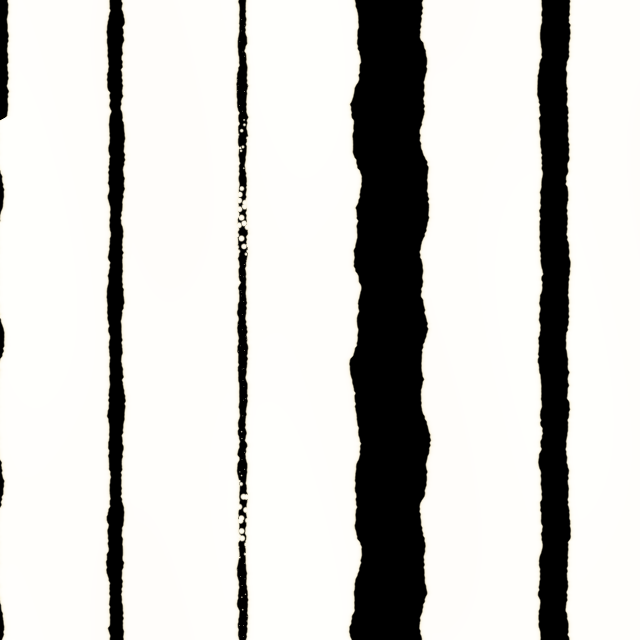
Write a Shadertoy shader that draws this pattern.

```glsl
// Rough black ink stripes of uneven width running down warm white paper.

const vec3 PAPER = vec3(1.0, 1.0, 0.99);
const vec3 WARM_PAPER = vec3(1.0, 0.992, 0.98);
const vec3 FRINGE = vec3(0.96, 0.91, 0.76);
const vec3 INK = vec3(0.0);

const int STRIPES = 4;
// Centre, half width, wobble of the edges, wear
const vec4 STRIPE[STRIPES] = vec4[](
    vec4(0.181, 0.0108, 0.0028, 0.0),
    vec4(0.379, 0.0060, 0.0016, 1.0),
    vec4(0.610, 0.0530, 0.0090, 0.0),
    vec4(0.866, 0.0215, 0.0033, 0.0));
// Heights at which the left and right edges swell
const vec2 SWELL[STRIPES] = vec2[](
    vec2(0.14, 0.755), vec2(0.47, 0.44), vec2(0.81, 0.69), vec2(0.46, 0.18));

const float JAG = 0.0030;          // height of the fine edge teeth
const float JAG_RATE = 105.0;      // teeth per canvas height
const float NICK_CELLS = 85.0;     // wear cells per canvas height
const float NICK_RADIUS = 0.0046;
const float FRINGE_WIDTH = 0.0022;

float hash(float n) { return fract(sin(n * 127.1) * 4375.85); }

vec2 hash2(vec2 p) {
    return fract(sin(vec2(dot(p, vec2(127.1, 311.7)),
                          dot(p, vec2(269.5, 183.3)))) * 4375.85);
}

float noise(float t) {
    float i = floor(t);
    return mix(hash(i), hash(i + 1.0), smoothstep(0.0, 1.0, t - i)) - 0.5;
}

// Slow layered waves, peaking at the swell height
float wave(float y, float swell) {
    float t = y - swell;
    return 0.55 * cos(32.0 * t) + 0.3 * cos(16.0 * t) + 0.3 * sin(75.0 * y + 40.0 * swell);
}

// Fine torn teeth in two octaves
float teeth(float y, float seed) {
    return JAG * (noise(y * JAG_RATE + seed * 173.0)
                + 0.6 * noise(y * JAG_RATE * 2.3 + seed * 311.0));
}

// Distance to the nearest wear point, in canvas units
float cellular(vec2 p) {
    p *= NICK_CELLS;
    vec2 cell = floor(p);
    float nearest = 9.0;
    for (int j = -1; j <= 1; j++)
        for (int i = -1; i <= 1; i++) {
            vec2 c = cell + vec2(i, j);
            nearest = min(nearest, length(c + hash2(c) - p));
        }
    return nearest / NICK_CELLS;
}

float stripeDistance(vec2 p, vec4 stripe, vec2 swell) {
    float left = stripe.x - stripe.y - stripe.z * wave(p.y, swell.x) - teeth(p.y, swell.x + 1.0);
    float right = stripe.x + stripe.y + stripe.z * wave(p.y, swell.y) + teeth(p.y, swell.y + 5.0);
    float d = max(left - p.x, p.x - right);
    // Patches of small nicks that break a worn stripe
    float patchy = smoothstep(-0.1, 0.9, sin(13.0 * p.y - 0.9) + 0.5 * sin(41.0 * p.y));
    float nick = NICK_RADIUS * stripe.w * patchy - cellular(p);
    return stripe.w > 0.0 ? max(d, nick) : d;
}

// Stripe cut by the left border: solid at the top, then separate blots
float borderDistance(vec2 p) {
    float blots = -0.005 + 0.011 * pow(0.5 + 0.5 * cos(27.9 * (p.y - 0.02)), 3.0);
    float edge = mix(blots, 0.0125, smoothstep(0.808, 0.82, p.y));
    return p.x - edge - teeth(p.y, 9.0);
}

void mainImage(out vec4 fragColor, in vec2 fragCoord) {
    vec2 p = fragCoord / iResolution.xy;
    float pixel = 1.0 / min(iResolution.x, iResolution.y);

    float d = borderDistance(p);
    for (int i = 0; i < STRIPES; i++)
        d = min(d, stripeDistance(p, STRIPE[i], SWELL[i]));

    // Paper with a faint warm drift and a cream halo along the ink
    float drift = 0.5 + 0.3 * sin(15.0 * p.x - 2.0) + 0.2 * sin(7.0 * p.y + 9.0 * p.x);
    vec3 color = mix(PAPER, WARM_PAPER, drift);
    color = mix(color, FRINGE, 0.8 * exp(-max(d, 0.0) / FRINGE_WIDTH));

    float soft = max(pixel, 0.0012);
    color = mix(color, INK, 1.0 - smoothstep(-soft, soft, d));
    fragColor = vec4(color, 1.0);
}
```
